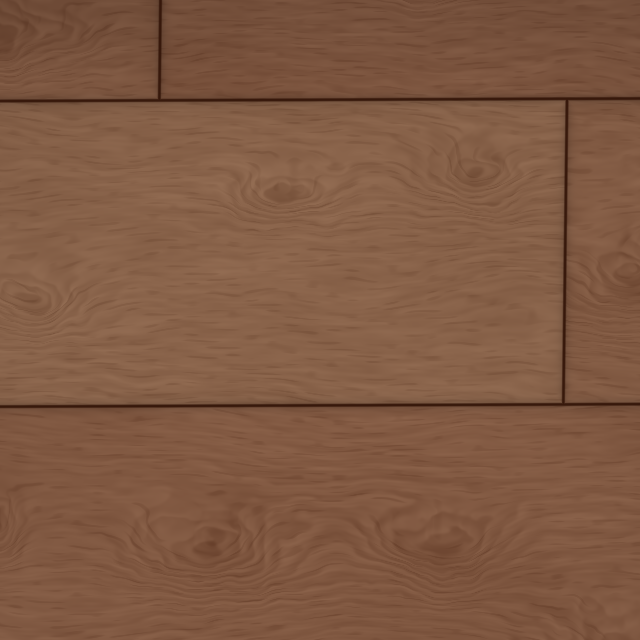
Reproduce this texture procedurally as a WebGL 1 fragment shader.

```glsl
precision highp float;
// Brown oak floor: wide staggered planks with knots, flowing grain and thin dark joints.

uniform vec2 u_resolution;

const vec2 PLANK_SIZE = vec2(1.6, 0.4775);
const vec2 FIRST_JOINT = vec2(0.883, 0.3646);
const float ROW_SHIFT = -0.637;           // stagger of the joints from row to row
const vec2 TILT = vec2(0.012, 0.004);     // slight skew of the floor
const float JOINT_HALF_WIDTH = 0.0022;
const float JOINT_SHADE_WIDTH = 0.006;

const vec3 RED_OAK = vec3(0.495, 0.335, 0.247);
const vec3 GOLD_OAK = vec3(0.530, 0.383, 0.287);
const vec3 JOINT_COLOR = vec3(0.20, 0.08, 0.03);
const vec3 GRAIN_TINT = vec3(1.0, 0.97, 0.88);

const int KNOTS_PER_PLANK = 5;
const float RINGS_PER_UNIT = 30.0;
const float KNOT_RINGS = 6.0;
const float RING_CONTRAST = 0.042;
const float FIBRE_CONTRAST = 0.050;
const float PORE_CONTRAST = 0.035;
const float MOTTLE_CONTRAST = 0.050;

float hash(vec2 p) {
  return fract(sin(dot(p, vec2(127.1, 311.7))) * 43758.5);
}

float noise(vec2 p) {
  vec2 cell = floor(p);
  vec2 f = fract(p);
  f = f * f * (3.0 - 2.0 * f);
  float low = mix(hash(cell), hash(cell + vec2(1.0, 0.0)), f.x);
  float high = mix(hash(cell + vec2(0.0, 1.0)), hash(cell + 1.0), f.x);
  return mix(low, high, f.y);
}

float fbm(vec2 p) {
  float sum = 0.0;
  float weight = 0.5;
  for (int i = 0; i < 4; i++) {
    sum += weight * noise(p);
    p = p * 2.03 + 7.3;
    weight *= 0.5;
  }
  return sum;
}

// x: growth-ring height, y: closeness to knots, z: dark knot cores
vec3 knotField(vec2 p, vec2 seed) {
  vec3 field = vec3(0.0);
  vec2 wobble = vec2(fbm(p * 9.0 + seed), fbm(p * 11.0 - seed)) - 0.47;
  vec2 q = p + wobble * vec2(0.10, 0.055);
  for (int i = 0; i < KNOTS_PER_PLANK; i++) {
    vec2 key = seed + float(i) * vec2(3.7, 1.9);
    vec2 jitter = vec2(hash(key), hash(key + 5.1));
    vec2 center = vec2((float(i) + 0.2 + 0.6 * jitter.x) / float(KNOTS_PER_PLANK),
                       0.18 + 0.64 * jitter.y) * PLANK_SIZE;
    float size = hash(key + 9.4);
    vec2 d = (q - center) / mix(vec2(0.055, 0.045), vec2(0.16, 0.075), size);
    float bump = exp(-dot(d, d));
    field.x += KNOT_RINGS * mix(0.7, 1.2, size) * bump;
    field.y += exp(-0.4 * dot(d, d));
    field.z += exp(-9.0 * dot(d, d));
  }
  return field;
}

// Brightness offset of the wood at a point inside one plank
float woodGrain(vec2 p, vec2 seed) {
  vec3 knots = knotField(p, seed);
  float bend = 7.0 * fbm(p * vec2(2.2, 4.5) + seed) + knots.x;
  float ring = fract(p.y * RINGS_PER_UNIT + bend + 0.5 * noise(p * vec2(25.0, 70.0)));
  float band = smoothstep(0.0, 0.7, ring) * (1.0 - smoothstep(0.72, 1.0, ring)) - 0.42;
  float patchy = smoothstep(0.25, 0.7, fbm(p * vec2(4.0, 9.0) + seed + 20.0));
  float ringStrength = 0.22 + 0.35 * patchy + 0.5 * min(knots.y, 1.0);

  // Fibres follow the bent grain
  vec2 flow = vec2(p.x, p.y + 0.45 * bend / RINGS_PER_UNIT) + seed;
  float fibre = 0.6 * noise(flow * vec2(17.0, 150.0))
              + 0.4 * noise(flow * vec2(42.0, 290.0)) - 0.5;
  float pores = smoothstep(0.66, 0.92, noise(flow * vec2(32.0, 230.0) + 13.0));
  float mottle = fbm(p * vec2(3.0, 6.0) + seed + 40.0) - 0.47;

  return RING_CONTRAST * ringStrength * band + FIBRE_CONTRAST * fibre
       - PORE_CONTRAST * pores + MOTTLE_CONTRAST * mottle
       - 0.045 * min(knots.z, 1.0) - 0.012 * min(knots.y, 1.0);
}

void main() {
  vec2 uv = gl_FragCoord.xy / u_resolution;
  float pixel = 1.0 / min(u_resolution.x, u_resolution.y);

  // Plank layout
  vec2 floorPos = uv - TILT * (uv.yx - vec2(0.6, 0.0)) - FIRST_JOINT;
  float row = floor(floorPos.y / PLANK_SIZE.y);
  floorPos.x -= row * ROW_SHIFT;
  float column = floor(floorPos.x / PLANK_SIZE.x);
  vec2 plank = vec2(column, row);
  vec2 local = floorPos - plank * PLANK_SIZE;
  vec2 seed = plank * vec2(17.3, 11.9) + 31.0;

  // Plank tone and grain
  float golden = 0.5 + 0.5 * cos(2.1 * row + 1.6 * (column + 1.0));
  vec3 color = mix(RED_OAK, GOLD_OAK, golden);
  color += woodGrain(local, seed) * GRAIN_TINT;

  // Dimmer light toward the top and the corners
  vec2 fromCenter = uv - vec2(0.5, 0.45);
  color *= 1.02 - 0.08 * smoothstep(0.78, 1.0, uv.y) - 0.09 * dot(fromCenter, fromCenter);

  // Joints with a soft bevel shade
  vec2 edge = min(local, PLANK_SIZE - local);
  float gap = min(edge.x, edge.y);
  color *= 1.0 - 0.22 * exp(-gap / JOINT_SHADE_WIDTH);
  float soft = max(pixel, 0.0014);
  float joint = 1.0 - smoothstep(JOINT_HALF_WIDTH - soft, JOINT_HALF_WIDTH + soft, gap);
  gl_FragColor = vec4(mix(color, JOINT_COLOR, 0.92 * joint), 1.0);
}
```
